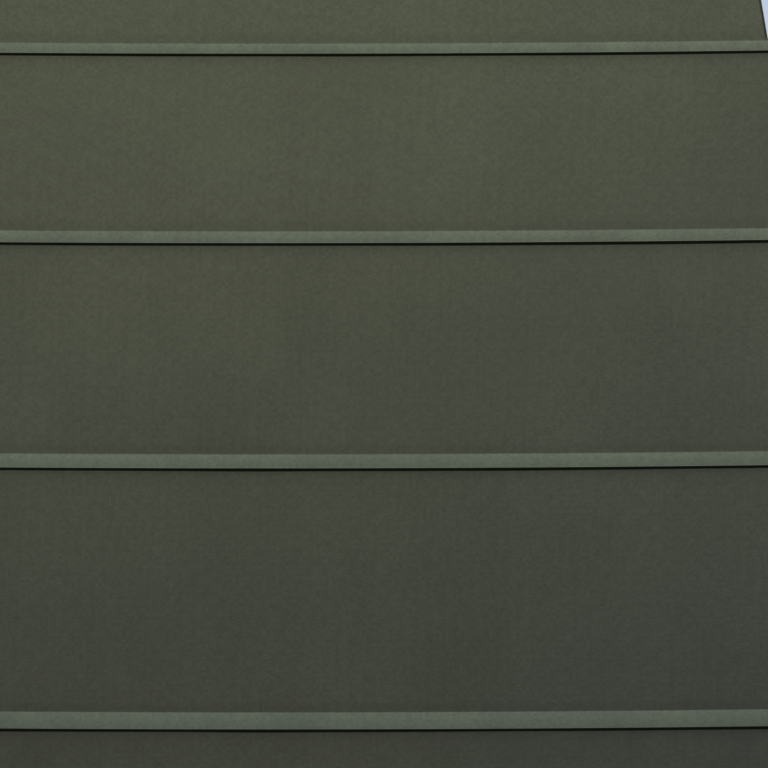
Write a WebGL 1 fragment shader that draws this texture.

```glsl
precision highp float;
// Weathered olive-grey cladding: four bowed horizontal ledges on widening panels.
uniform vec2 u_resolution;

const vec3 PANEL_TOP = vec3(0.325, 0.340, 0.278);
const vec3 PANEL_BOTTOM = vec3(0.247, 0.257, 0.223);
const vec3 LEDGE_TOP = vec3(0.385, 0.415, 0.355);
const vec3 LEDGE_BOTTOM = vec3(0.335, 0.365, 0.322);
const vec3 GAP = vec3(0.055, 0.060, 0.042);
const vec3 SKY = vec3(0.74, 0.79, 0.87);

float hash(vec2 p) {
  return fract(sin(dot(p, vec2(127.1, 311.7))) * 43758.5453);
}

float noise(vec2 p) {
  vec2 cell = floor(p);
  vec2 f = fract(p);
  f = f * f * (3.0 - 2.0 * f);
  float low = mix(hash(cell), hash(cell + vec2(1.0, 0.0)), f.x);
  float high = mix(hash(cell + vec2(0.0, 1.0)), hash(cell + vec2(1.0, 1.0)), f.x);
  return mix(low, high, f.y);
}

float fbm(vec2 p) {
  float sum = 0.0;
  float amplitude = 0.5;
  for (int i = 0; i < 4; i++) {
    sum += amplitude * noise(p);
    p = p * 2.03 + 17.3;
    amplitude *= 0.5;
  }
  return sum;
}

// Soft-edged band covering lo..hi.
float band(float v, float lo, float hi, float blur) {
  return smoothstep(lo - blur, lo + blur, v) * (1.0 - smoothstep(hi - blur, hi + blur, v));
}

// Depth of a ledge's lower edge; spacing grows down the wall.
float ledgeDepth(float i, float x) {
  float bow = 0.010 * x * (1.0 - x) - 0.003 * x;
  return 0.0690 + 0.2467 * i + 0.0233 * i * (i - 1.0) + bow;
}

// Panel paint with cloudy stains and faint streaks.
vec3 panelColor(vec2 p) {
  vec3 color = mix(PANEL_TOP, PANEL_BOTTOM, clamp(p.y * 1.05, 0.0, 1.0));
  color += vec3(-0.012, -0.009, -0.001) * smoothstep(0.45, 1.0, p.x);
  float stains = fbm(p * vec2(7.0, 9.0)) - 0.47;
  float streaks = noise(p * vec2(34.0, 5.0)) - 0.5;
  return color * (1.0 + 0.08 * stains + 0.02 * streaks);
}

// Adds one ledge: lit face, shadow gap below and its soft falloff.
vec3 addLedge(vec3 color, vec2 p, float i, float blur) {
  float d = p.y - ledgeDepth(i, p.x);
  float height = 0.0135 + 0.0018 * i + 0.0004 * i * i;
  float gap = 0.0029 + 0.0007 * noise(vec2(p.x * 9.0, i * 7.0));

  float falloff = step(0.0, d) * exp(-max(d, 0.0) / 0.007);
  float upperShade = band(d, -height - 0.012, -height, 0.006);
  color *= 1.0 - 0.26 * falloff - 0.04 * upperShade;

  vec3 face = mix(LEDGE_TOP, LEDGE_BOTTOM, p.y);
  face *= 1.0 + 0.06 * (noise(vec2(p.x * 25.0, i * 5.0)) - 0.5);
  face *= 1.03 - 0.09 * smoothstep(-height, 0.0, d);

  color = mix(color, face, band(d, -height, 0.0, blur));
  return mix(color, GAP, band(d, 0.0, gap, blur));
}

void main() {
  vec2 p = gl_FragCoord.xy / u_resolution;
  p.y = 1.0 - p.y; // depth from the top edge
  float blur = max(0.0013, 0.6 / u_resolution.y);

  vec3 color = panelColor(p);
  for (int i = 0; i < 4; i++) {
    color = addLedge(color, p, float(i), blur);
  }

  // Fine surface grain
  float grain = noise(p * 420.0) + noise(p * 230.0 + 40.0) - 1.0;
  color *= 1.0 + 0.065 * grain;

  // Sliver of sky beyond the slanted wall edge
  float wallEdge = p.x - (0.991 + 0.17 * p.y);
  float aboveLedge = 1.0 - smoothstep(0.050 - blur, 0.050 + blur, p.y);
  color *= 1.0 - 0.35 * band(wallEdge, -0.003, 0.0, blur) * aboveLedge;
  color = mix(color, SKY, smoothstep(-blur, blur, wallEdge) * aboveLedge);

  gl_FragColor = vec4(color, 1.0);
}
```
